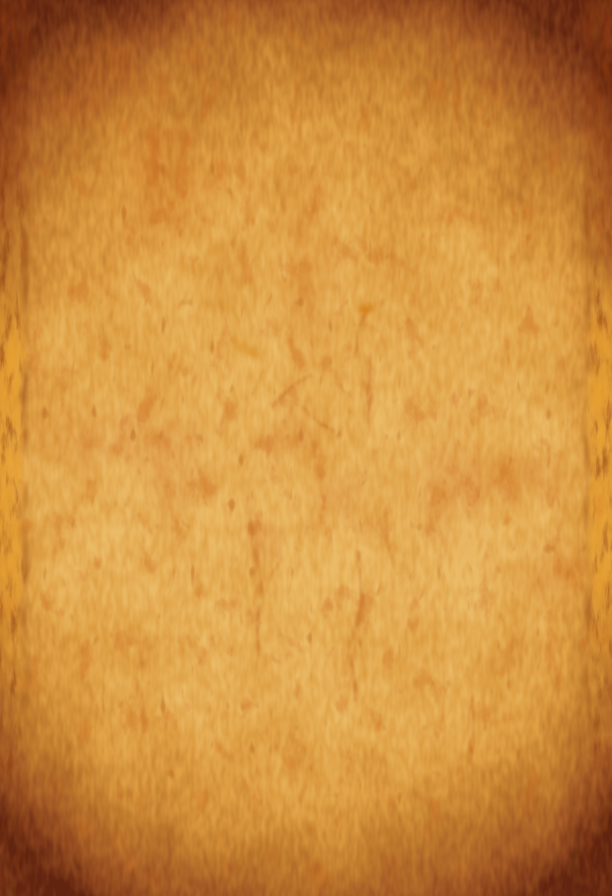
This texture is drawn by a WebGL 2 fragment shader. Its source:

```glsl
#version 300 es
precision highp float;
// Aged amber parchment: fibrous grain, rusty stains, thin creases and scorched corners.

uniform vec2 u_resolution;
out vec4 fragColor;

const float ASPECT = 1.46;           // sheet height over width
const float BASE_TONE = 0.07;        // darkness at the sheet centre
const float END_BURN = 0.50;         // scorch along top and bottom
const float CORNER_BURN = 0.68;      // scorch in the corners
const float SIDE_BURN = 0.20;        // scorch along the sides
const float GRAIN = 0.15;            // strength of fine fibres
const float MOTTLE = 0.20;           // strength of broad clouds
const float STAIN_STRENGTH = 0.50;
const float CREASE_STRENGTH = 0.42;
const float CREASE_WIDTH = 0.0050;
const float BORDER_WIDTH = 0.041;    // worn strips at both sides

const vec3 RUST = vec3(0.80, 0.43, 0.13);
const vec3 OCHRE = vec3(0.82, 0.49, 0.06);
const vec3 GOLD = vec3(0.91, 0.63, 0.18);
const vec3 UMBER = vec3(0.54, 0.22, 0.05);

// Paper tones, light to scorched
const vec3 TONES[6] = vec3[6](
  vec3(0.92, 0.73, 0.40), vec3(0.87, 0.62, 0.26), vec3(0.76, 0.49, 0.18),
  vec3(0.66, 0.37, 0.15), vec3(0.54, 0.26, 0.11), vec3(0.38, 0.14, 0.06));

// Soft stains: centre, radii
const vec4 STAINS[11] = vec4[11](
  vec4(0.504, 0.690, 0.045, 0.075), vec4(0.276, 0.490, 0.060, 0.060),
  vec4(0.160, 0.510, 0.100, 0.030), vec4(0.740, 0.460, 0.060, 0.060),
  vec4(0.560, 0.447, 0.045, 0.030), vec4(0.437, 0.390, 0.030, 0.020),
  vec4(0.860, 0.465, 0.090, 0.025), vec4(0.270, 0.800, 0.090, 0.060),
  vec4(0.910, 0.360, 0.060, 0.025), vec4(0.120, 0.920, 0.120, 0.060),
  vec4(0.470, 0.510, 0.050, 0.030));

// Creases: start, end
const vec4 CREASES[10] = vec4[10](
  vec4(0.603, 0.652, 0.585, 0.600), vec4(0.605, 0.600, 0.608, 0.520),
  vec4(0.447, 0.551, 0.510, 0.586), vec4(0.495, 0.542, 0.560, 0.508),
  vec4(0.409, 0.466, 0.426, 0.271), vec4(0.590, 0.388, 0.576, 0.219),
  vec4(0.257, 1.000, 0.255, 0.790), vec4(0.741, 1.000, 0.747, 0.800),
  vec4(0.234, 0.258, 0.234, 0.186), vec4(0.766, 0.219, 0.766, 0.147));

const vec2 SPOTS[2] = vec2[2](vec2(0.397, 0.609), vec2(0.602, 0.654));

vec2 gradientAt(vec2 cell) {
  vec3 h = fract(cell.xyx * vec3(0.1031, 0.1030, 0.0973));
  h += dot(h, h.yzx + 33.33);
  float angle = 6.28318 * fract((h.x + h.y) * h.z);
  return vec2(cos(angle), sin(angle));
}

float gradientNoise(vec2 p) {
  vec2 i = floor(p), f = p - i;
  vec2 w = f * f * f * (f * (f * 6.0 - 15.0) + 10.0);
  vec2 e = vec2(1.0, 0.0);
  float low = mix(dot(gradientAt(i), f), dot(gradientAt(i + e), f - e), w.x);
  float high = mix(dot(gradientAt(i + e.yx), f - e.yx),
                   dot(gradientAt(i + 1.0), f - 1.0), w.x);
  return mix(low, high, w.y);
}

float fbm(vec2 p) {
  float sum = 0.0, gain = 0.6;
  for (int i = 0; i < 4; i++) {
    sum += gain * gradientNoise(p);
    p = mat2(1.6, 1.2, -1.2, 1.6) * p + 17.3;
    gain *= 0.5;
  }
  return sum;
}

vec3 paperTone(float t) {
  float x = clamp(t, 0.0, 1.0) * 5.0;
  int i = min(int(x), 4);
  return mix(TONES[i], TONES[i + 1], x - float(i));
}

float segmentDistance(vec2 p, vec2 a, vec2 b) {
  vec2 ab = b - a;
  return length(p - a - ab * clamp(dot(p - a, ab) / dot(ab, ab), 0.0, 1.0));
}

void main() {
  vec2 uv = gl_FragCoord.xy / u_resolution;
  vec2 c = abs(uv * 2.0 - 1.0);
  vec2 sheet = vec2(1.0, ASPECT);

  // Noise layers
  float clouds = fbm(uv * vec2(9.0, 10.0) + 3.7);
  float patches = fbm(uv * vec2(26.0, 23.0) + 41.0);
  float fibres = gradientNoise(uv * vec2(85.0, 48.0))
               + 0.8 * gradientNoise(uv * vec2(150.0, 75.0) + 9.0);
  vec2 warp = vec2(gradientNoise(uv * 16.0 + 5.0), gradientNoise(uv * 16.0 + 60.0));

  // Scorched edges and paper tone
  float tone = BASE_TONE + END_BURN * pow(c.y, 5.0) + SIDE_BURN * pow(c.x, 8.0)
             + CORNER_BURN * c.x * c.x * c.y * c.y
             + 0.08 * smoothstep(0.4, 0.85, uv.y);
  tone = min(tone, 0.96) + MOTTLE * clouds + GRAIN * fibres * 0.7;
  vec3 colour = paperTone(tone);

  // Stains and scattered rusty flecks
  float stain = 0.0;
  for (int i = 0; i < 11; i++) {
    vec2 d = (uv + warp * 0.025 - STAINS[i].xy) / STAINS[i].zw;
    stain += exp(-dot(d, d) * 1.3) * clamp(0.65 + 1.5 * patches, 0.0, 1.0);
  }
  stain += 0.75 * smoothstep(0.08, 0.42, patches);
  float fleck = smoothstep(0.36, 0.65, gradientNoise(uv * vec2(62.0, 40.0) + 80.0));
  vec3 rust = RUST * mix(1.0, 0.55, smoothstep(0.4, 1.0, tone));
  colour = mix(colour, rust, STAIN_STRENGTH * min(stain, 1.0));
  colour = mix(colour, rust * 0.9, 0.45 * fleck);

  // Broken creases and ochre spots
  float crease = 0.0;
  for (int i = 0; i < 10; i++) {
    float d = segmentDistance((uv + warp * 0.016) * sheet,
                              CREASES[i].xy * sheet, CREASES[i].zw * sheet);
    crease = max(crease, exp(-pow(d / CREASE_WIDTH, 2.0)));
  }
  float broken = clamp(0.65 + 1.4 * patches + 0.6 * fibres, 0.0, 1.0);
  colour = mix(colour, rust * 0.95, CREASE_STRENGTH * crease * broken);
  for (int i = 0; i < 2; i++) {
    vec2 d = (uv + warp * 0.03 - SPOTS[i]) / vec2(0.019, 0.010);
    colour = mix(colour, OCHRE, 0.7 * exp(-dot(d, d)) * clamp(0.9 + patches, 0.0, 1.0));
  }

  // Worn golden side strips with faint seams
  float inset = 0.5 - abs(uv.x - 0.5);
  float seam = BORDER_WIDTH + 0.010 * gradientNoise(vec2(uv.x * 3.0, uv.y * 14.0));
  float strip = 1.0 - smoothstep(seam - 0.015, seam + 0.005, inset);
  float span = smoothstep(0.20, 0.38, uv.y) * (1.0 - smoothstep(0.60, 0.72, uv.y));
  float wear = fbm(vec2(uv.x * 65.0, uv.y * 24.0) + 12.0);
  colour = mix(colour, GOLD, strip * span * clamp(0.55 - 0.8 * wear, 0.0, 0.9));
  colour = mix(colour, UMBER, strip * (0.55 * smoothstep(-0.05, 0.50, wear)
             + 0.22 * smoothstep(0.65, 0.85, uv.y)));
  float line = exp(-pow((inset - seam) / 0.006, 2.0));
  float worn = clamp(0.5 + 1.6 * gradientNoise(vec2(uv.x * 4.0, uv.y * 22.0) + 31.0), 0.0, 1.0);
  colour = mix(colour, UMBER, 0.38 * line * worn * smoothstep(0.15, 0.3, uv.y));

  fragColor = vec4(clamp(colour, 0.0, 1.0), 1.0);
}
```
